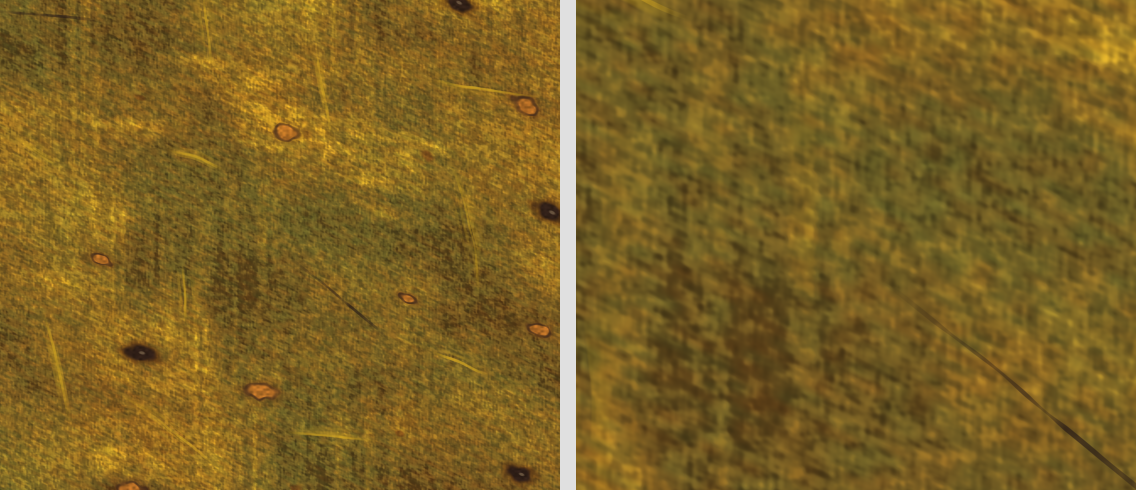
Left, the full canvas; right, a detail of the centre.
Give the GLSL for this texture, as a Shadertoy shader.

```glsl
// Aged golden-olive painted surface: sloping cloudy patches under a fine slanted
// grain and vertical brush streaks, with hashed knots and thin curved scratches.
// Value noise drives a five-colour ramp; knots and scratches come from loops.

const vec3 DARK_BROWN = vec3(0.34, 0.26, 0.10);
const vec3 OLIVE      = vec3(0.45, 0.36, 0.135);
const vec3 BROWN      = vec3(0.52, 0.40, 0.135);
const vec3 GOLD       = vec3(0.61, 0.47, 0.14);
const vec3 BRIGHT     = vec3(0.79, 0.62, 0.15);
const vec3 KNOT_FILL  = vec3(0.74, 0.44, 0.15);
const vec3 KNOT_RIM   = vec3(0.15, 0.10, 0.09);
const vec3 RED_STAIN  = vec3(0.43, 0.20, 0.07);
const vec3 SCRATCH    = vec3(0.84, 0.66, 0.13);

const float SLOPE = -0.24;          // tilt of the patches, radians
const float GRAIN_TILT = -0.45;     // tilt of the fine grain
const float PATCH_CONTRAST = 1.15;
const float GRAIN_CONTRAST = 0.24;
const float STREAK_CONTRAST = 0.34;
const int KNOTS = 15;
const int SCRATCHES = 13;

float hash(vec2 p) {
    return fract(sin(dot(p, vec2(12.9898, 78.233))) * 43758.5453);
}

float noise(vec2 p) {
    vec2 i = floor(p), f = fract(p);
    f = f * f * (3.0 - 2.0 * f);
    return mix(mix(hash(i), hash(i + vec2(1, 0)), f.x),
               mix(hash(i + vec2(0, 1)), hash(i + vec2(1, 1)), f.x), f.y);
}

float fbm(vec2 p) {
    float sum = 0.0, amp = 0.533;
    for (int i = 0; i < 4; i++) {
        sum += amp * noise(p);
        p = p * 2.03 + 17.3;
        amp *= 0.5;
    }
    return sum;
}

// Coordinates measured along an axis at the given angle
vec2 along(vec2 p, float angle) {
    float c = cos(angle), s = sin(angle);
    return vec2(c * p.x + s * p.y, c * p.y - s * p.x);
}

vec3 ramp(float t) {
    vec3 c = mix(DARK_BROWN, OLIVE, smoothstep(0.05, 0.33, t));
    c = mix(c, BROWN, smoothstep(0.33, 0.53, t));
    c = mix(c, GOLD, smoothstep(0.53, 0.74, t));
    return mix(c, BRIGHT, smoothstep(0.74, 1.05, t));
}

vec3 paintedGround(vec2 p) {
    vec2 q = along(p, SLOPE), g = along(p, GRAIN_TILT);
    float cloud = fbm(q * vec2(3.0, 5.5) + 4.0) - 0.5;
    float grain = noise(g * vec2(80.0, 210.0)) - 0.5;
    float weave = noise(p * vec2(290.0, 110.0)) - 0.5;
    float fleck = noise(g * vec2(200.0, 330.0) + 40.0) - 0.5;

    // Vertical brushing shows only in some columns
    float brushed = smoothstep(0.45, 0.75, noise(p * vec2(6.0, 2.2) + 31.0));
    float streak = (noise(p * vec2(100.0, 4.0)) - 0.5) * (0.25 + brushed)
                 + 0.6 * brushed * (noise(p * vec2(32.0, 3.0) + 5.0) - 0.4);

    // Feathered gold drags and soft shadows, both on the slope
    float feather = 0.6 * noise(g * vec2(18.0, 70.0) + 9.0)
                  + 0.4 * noise(g * vec2(40.0, 130.0) + 3.0);
    float drag = smoothstep(0.54, 0.74, fbm(q * vec2(3.2, 9.0) + 52.0));
    float shadow = smoothstep(0.54, 0.76, fbm(q * vec2(3.2, 5.5) + 83.0));

    float tone = 0.53 + PATCH_CONTRAST * cloud + GRAIN_CONTRAST * grain
               + 0.13 * (weave + fleck) + STREAK_CONTRAST * streak
               + drag * (0.08 + 0.55 * feather) - 0.24 * shadow;
    vec3 col = ramp(tone);

    // Hue wanders between olive and rust, in clouds and in flecks
    float rust = 0.55 * (fbm(q * vec2(3.5, 4.5) + 120.0) - 0.47)
               + 0.30 * (noise(g * vec2(60.0, 130.0) + 7.0) - 0.5);
    col += rust * vec3(0.12, -0.09, -0.06);
    return col * (1.0 + 0.19 * (grain + weave) + 0.15 * fleck);
}

vec3 addScratches(vec3 col, vec2 p, float aspect, float px) {
    for (int i = 0; i < SCRATCHES; i++) {
        float k = float(i), h = hash(vec2(k, 3.1)), steep = hash(vec2(k, 5.7));
        bool isDark = i % 6 == 5;
        vec2 centre = fract(vec2(0.31, 0.12) + k * vec2(0.7549, 0.5698)) * vec2(aspect, 1);
        float angle = steep < 0.6 || isDark ? mix(-0.75, -0.08, h) : mix(-1.55, -1.30, h);
        float halfLen = mix(0.05, 0.16, hash(vec2(k, 8.3)));
        vec2 q = along(p - centre, angle);
        float bend = (hash(vec2(k, 9.9)) - 0.7) * 1.6;
        q.y -= bend * q.x * q.x + 0.004 * (noise(vec2(q.x * 22.0, k)) - 0.5);
        float dist = abs(q.y);
        float wear = noise(vec2(q.x * 50.0, k + 20.0));
        float width = 0.0011 * (0.2 + wear);
        float taper = 1.0 - smoothstep(0.2, 1.0, abs(q.x) / halfLen);
        float line = (1.0 - smoothstep(width, width + 1.5 * px, dist)) * taper;
        float fibres = smoothstep(0.35, 0.8, noise(vec2(q.x * 9.0, q.y * 190.0 + k)));
        float veil = exp(-dist * 75.0) * taper * fibres;
        col = mix(col, isDark ? KNOT_RIM : SCRATCH, line * (0.25 + 0.45 * wear));
        if (!isDark) col = mix(col, SCRATCH, 0.50 * veil);
    }
    return col;
}

vec3 addKnots(vec3 col, vec2 p, float aspect, float px) {
    for (int i = 0; i < KNOTS; i++) {
        float k = float(i), kind = fract(k * 0.382 + 0.1);
        vec2 centre = fract(vec2(0.13, 0.90) + k * vec2(0.7549, 0.5698)
                    + 0.12 * hash(vec2(k, 1.7))) * vec2(aspect, 1);
        vec2 size = vec2(1.0, 0.52) * mix(0.016, 0.031, hash(vec2(k, 2.9)));
        vec2 q = along(p - centre, mix(-0.5, -0.1, hash(vec2(k, 4.4))));
        float r = length(q / size) + 0.55 * (noise(p * 70.0 + k) - 0.5);
        float soft = 0.14 + px / size.y;
        float inside = 1.0 - smoothstep(1.0 - soft, 1.0 + soft, r);
        float halo = 1.0 - smoothstep(0.7, 2.1, r);
        float mottle = 0.75 + 0.5 * noise(p * vec2(150.0, 210.0));
        if (kind < 0.42) {            // orange knot in a dark ring
            float ring = 1.0 - smoothstep(0.03, 0.30, abs(r - 0.95));
            col = mix(col, RED_STAIN, 0.30 * halo);
            col = mix(col, KNOT_FILL * mottle, 0.80 * inside);
            col = mix(col, KNOT_RIM, 0.70 * ring * (0.5 + 0.5 * noise(p * 60.0)));
        } else if (kind < 0.68) {     // dark hollow with a pale fleck
            col = mix(col, RED_STAIN * 0.7, 0.65 * halo);
            col = mix(col, KNOT_RIM * mottle, 0.85 * inside);
            float spark = 1.0 - smoothstep(0.10, 0.32, length(q / size - vec2(0.15, 0.1)));
            col = mix(col, vec3(0.52, 0.43, 0.32), 0.65 * spark);
        } else {                      // faint rusty stain
            col = mix(col, RED_STAIN * mottle, 0.50 * (1.0 - smoothstep(0.2, 0.85, r)));
        }
    }
    return col;
}

void mainImage(out vec4 fragColor, in vec2 fragCoord) {
    float px = 1.0 / iResolution.y, aspect = iResolution.x * px;
    vec2 p = fragCoord * px;
    vec3 col = paintedGround(p);
    col = addScratches(col, p, aspect, px);
    col = addKnots(col, p, aspect, px);
    fragColor = vec4(clamp(col, 0.0, 1.0), 1.0);
}
```
